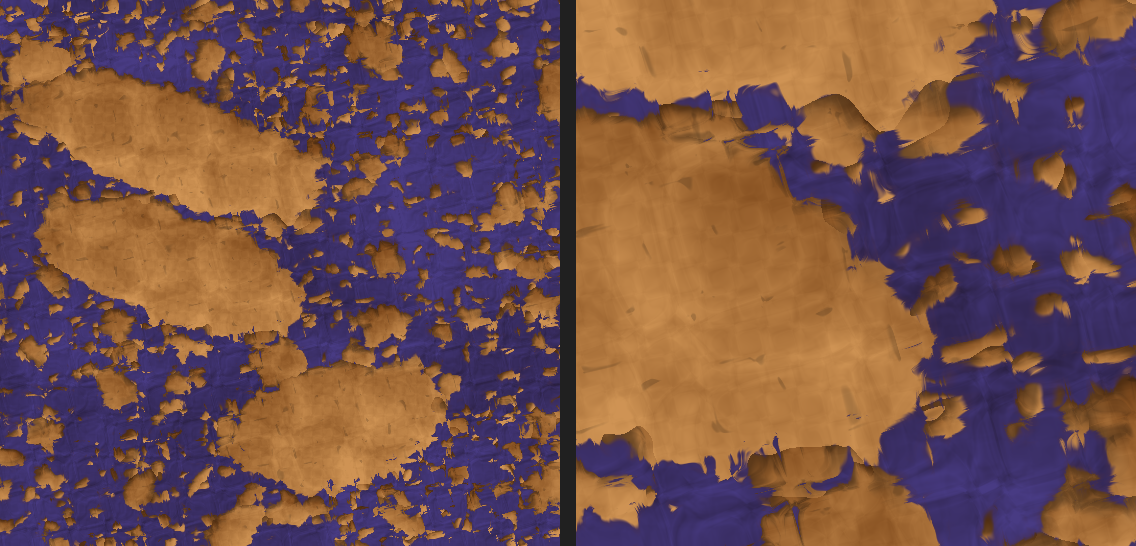
Left, the full canvas; right, a detail of the centre.
A WebGL 2 fragment shader for this texture:

```glsl
#version 300 es
precision highp float;

uniform vec2 u_resolution;
out vec4 fragColor;

vec3 hash3(vec2 cell, float seed) {
  vec3 v = fract(vec3(cell.xyx + seed) * vec3(0.1031, 0.1130, 0.0973));
  v += dot(v, v.yzx + 33.33);
  return fract((v.xxy + v.yzz) * v.zyx);
}

mat2 rotation(float angle) {
  float c = cos(angle), s = sin(angle);
  return mat2(c, s, -s, c);
}

// Rotated, self-warping octaves of sines, roughly -1 to 1
float layeredSines(vec2 p, int octaves) {
  float sum = 0.0, amplitude = 0.5;
  mat2 turn = rotation(1.17);
  for (int i = 0; i < octaves; i++) {
    p = turn * p + 0.7 * sin(p.yx * 1.3 + float(i) * 2.1);
    sum += amplitude * sin(p.x) * sin(p.y);
    amplitude *= 0.58;
    p = p * 1.9 + 3.7;
  }
  return sum;
}

// x: depth inside an elliptic pore, y: light falling on its floor
vec2 pore(vec2 offset, vec2 radii, float angle) {
  vec2 q = (offset * rotation(angle)) / radii;
  float depth = (1.0 - length(q)) * min(radii.x, radii.y);
  return vec2(depth, dot(q, vec2(0.4, -0.8)));
}

vec2 deeper(vec2 a, vec2 b) {
  return a.x > b.x ? a : b;
}

// One jittered pore per occupied cell
vec2 scatteredPores(vec2 p, float scale, float seed, float occupancy, vec2 sizeRange) {
  vec2 grid = p * scale, base = floor(grid), best = vec2(-1.0, 0.0);
  for (int y = -1; y <= 1; y++) {
    for (int x = -1; x <= 1; x++) {
      vec2 cell = base + vec2(x, y);
      vec3 place = hash3(cell, seed);
      vec3 form = hash3(cell, seed + 41.7);
      if (place.z > occupancy) continue;
      vec2 center = cell + 0.5 + 0.75 * (place.xy - 0.5);
      float radius = mix(sizeRange.x, sizeRange.y, form.x * form.x);
      vec2 radii = radius * vec2(1.1, mix(0.6, 1.0, form.y));
      vec2 hit = pore(grid - center, radii, (form.z - 0.5) * 1.6);
      best = deeper(best, vec2(hit.x / scale, hit.y - 0.9 * form.y));
    }
  }
  return best;
}

// Three broad hollows stepping down the canvas
vec2 broadHollows(vec2 p) {
  vec2 best = vec2(-1.0, 0.0);
  for (int i = 0; i < 3; i++) {
    float n = float(i), last = step(1.5, n);
    vec2 center = vec2(0.31 + 0.29 * last, 0.72 - 0.19 * n - 0.03 * n * n);
    vec2 radii = vec2(0.295 - 0.045 * n, 0.095 + 0.008 * n);
    best = deeper(best, pore(p - center, radii, mix(-0.34, 0.2, last)));
  }
  return best;
}

vec3 crumbColor(vec2 p, vec2 hollow) {
  float mottle = layeredSines(p * 38.0, 5);
  float grain = layeredSines(p * 260.0, 3);
  float tone = 0.68 + 0.34 * hollow.y + 0.42 * mottle + 0.14 * grain;
  vec3 color = mix(vec3(0.50, 0.29, 0.11), vec3(0.77, 0.54, 0.30), clamp(tone, 0.0, 1.15));
  // Shadow under the upper rim
  float rim = (1.0 - smoothstep(0.0, 0.014, hollow.x)) * smoothstep(0.1, -0.8, hollow.y);
  color *= 1.0 - 0.38 * rim;
  float pits = smoothstep(0.48, 0.7, layeredSines(p * 120.0 + 9.0, 3));
  return color * (1.0 - 0.16 * pits);
}

vec3 paintColor(vec2 p, float depth) {
  vec2 toLight = vec2(0.0025, -0.004);
  float relief = layeredSines(p * 75.0, 4) - layeredSines((p + toLight) * 75.0, 4);
  float patches = layeredSines(p * 9.0 + 4.0, 3);
  float tone = 0.70 - 0.55 * relief + 0.45 * patches;
  tone += 0.10 * layeredSines(p * 280.0, 2);
  vec3 color = mix(vec3(0.16, 0.12, 0.25), vec3(0.27, 0.22, 0.49), clamp(tone, 0.0, 1.1));
  // Thin paint warms towards its edge
  float thin = smoothstep(-0.006, 0.0, depth);
  return mix(color, vec3(0.28, 0.18, 0.30), 0.45 * thin);
}

void main() {
  vec2 p = gl_FragCoord.xy / u_resolution.x;

  // Lumpy outlines
  vec2 warp = vec2(layeredSines(p * 24.0, 3), layeredSines(p * 24.0 + 7.3, 3));
  vec2 q = p + 0.024 * warp;

  // Pores from broad to tiny
  vec2 hollow = broadHollows(q);
  hollow = deeper(hollow, scatteredPores(q, 6.5, 3.0, 0.62, vec2(0.16, 0.46)));
  hollow = deeper(hollow, scatteredPores(q, 15.0, 17.0, 0.70, vec2(0.15, 0.42)));
  hollow = deeper(hollow, scatteredPores(q, 34.0, 29.0, 0.60, vec2(0.14, 0.42)));

  // Ragged rims, more broken on the right
  float broken = smoothstep(-0.2, 0.5, layeredSines(p * 8.0 + 1.0, 2) + 0.5 * (p.x - 0.5));
  float roughness = mix(0.010, 0.030, broken);
  hollow.x += roughness * layeredSines(p * 115.0, 5) - 0.0005;

  float bare = smoothstep(-0.0018, 0.0018, hollow.x);
  vec3 color = mix(paintColor(p, hollow.x), crumbColor(p, hollow), bare);
  fragColor = vec4(color, 1.0);
}
```
